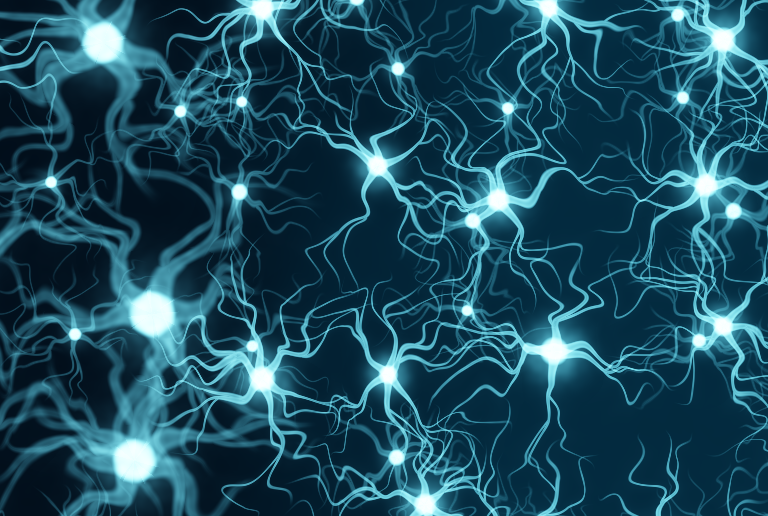
Give the GLSL for this background, as a Shadertoy shader.

```glsl
// Glowing teal nerve cells with branching dendrites, in three depths of focus.

struct Layer {
    float cell;        // grid spacing, in canvas heights
    float soma;        // cell body radius, in grid units
    float width;       // dendrite half width at the root, in grid units
    float blur;        // edge softness, in grid units
    float brightness;
    vec2 density;      // share of filled cells at the left and right
    float seed;
};

const Layer NEAR = Layer(0.44, 0.095, 0.034, 0.018, 0.52, vec2(0.9, 0.0), 3.0);
const Layer MID  = Layer(0.30, 0.078, 0.016, 0.006, 1.20, vec2(0.25, 0.85), 17.0);
const Layer FAR  = Layer(0.21, 0.066, 0.016, 0.012, 0.40, vec2(0.25, 0.6), 41.0);

const vec2 GRID_ORIGIN = vec2(0.0, -0.14);
const vec3 SHADE_LEFT  = vec3(0.004, 0.052, 0.100);
const vec3 SHADE_RIGHT = vec3(0.012, 0.165, 0.245);
const vec3 GLOW_TINT   = vec3(0.52, 1.38, 1.65);
const int ARMS = 6;
const int STRANDS = 3;       // a stem and its two forks
const float REACH = 1.05;    // furthest lit distance from a cell body, in grid units
const float WARP = 0.17;
const float WOBBLE = 0.16;
const float FORK_SPREAD = 0.85;
const float GLOW = 0.05;
const float TAU = 6.28319;

float hash(vec2 p) {
    vec3 q = fract(p.xyx * 0.1031);
    q += dot(q, q.yzx + 33.33);
    return fract((q.x + q.y) * q.z);
}

float slopeAt(vec2 corner, vec2 offset) {
    float a = TAU * hash(corner);
    return dot(vec2(cos(a), sin(a)), offset);
}

float gradientNoise(vec2 p) {
    vec2 i = floor(p), f = p - i;
    vec2 u = f * f * f * (f * (f * 6.0 - 15.0) + 10.0);
    vec2 e = vec2(1.0, 0.0);
    return mix(mix(slopeAt(i, f), slopeAt(i + e, f - e), u.x),
               mix(slopeAt(i + e.yx, f - e.yx), slopeAt(i + 1.0, f - 1.0), u.x), u.y);
}

// Gradient noise along a line: value and derivative
vec2 wobble(float x, float frequency, float seed) {
    float i = floor(x * frequency), f = x * frequency - i;
    float a = 4.0 * hash(vec2(i, seed)) - 2.0;
    float b = 4.0 * hash(vec2(i + 1.0, seed)) - 2.0;
    float u = f * f * (3.0 - 2.0 * f);
    float rise = b * (f - 1.0) - a * f;
    float slope = mix(a, b, u) + 6.0 * f * (1.0 - f) * rise;
    return WOBBLE * vec2(a * f + u * rise, slope * frequency);
}

// One dendrite growing along +x; paths hold offset and slope
float dendrite(vec2 q, float seed, float width, float blur) {
    float len = mix(0.5, 0.95, hash(vec2(seed, 47.0)));
    if (q.x > len) return 0.0;
    float along = q.x / len;
    float bend = (hash(vec2(seed, 5.0)) - 0.5) * 0.6;
    vec2 stem = bend * vec2(q.x * q.x, 2.0 * q.x)
              + wobble(q.x, 4.0, seed) * smoothstep(0.0, 0.3, q.x);
    float root = 1.0 + 2.0 * exp(-q.x * 10.0);
    float light = 0.0;
    for (int k = 0; k < STRANDS; k++) {
        vec2 path = stem;
        float w = width * mix(1.0, 0.2, along) * root;
        if (k > 0) {
            float fork = float(k);
            float t = q.x - len * mix(0.15, 0.6, hash(vec2(seed, fork)));
            if (t < 0.0) continue;
            float side = k == 1 ? 1.0 : -1.0;
            float flare = 1.0 / (1.0 + 1.5 * t);
            path += side * FORK_SPREAD * flare * vec2(t, flare);
            path += wobble(q.x, 5.5, seed + 9.3 * fork) * smoothstep(0.0, 0.25, t);
            w *= 0.65;
        }
        float d = abs(q.y - path.x) * inversesqrt(1.0 + path.y * path.y);
        float tube = 1.0 - smoothstep(w - blur, w + blur, d);
        tube *= mix(0.75, 1.1, smoothstep(0.0, w, d)) * mix(1.15, 0.4, along);
        float halo = GLOW * exp(-d / (width * 2.5)) * smoothstep(0.0, 0.15, q.x);
        light = max(light, tube + halo * (1.0 - along));
    }
    return light * (1.0 - smoothstep(0.8, 1.0, along));
}

// Light of one layer of scattered nerve cells
float neurons(vec2 uv, Layer layer) {
    vec2 p = (uv - GRID_ORIGIN) / layer.cell;
    vec2 shift = WARP * vec2(gradientNoise(p * 2.6 + layer.seed),
                             gradientNoise(p * 2.6 - layer.seed - 7.7));
    float blur = max(layer.blur, 0.7 / (iResolution.y * layer.cell));
    float light = 0.0;
    for (int n = 0; n < 9; n++) {
        vec2 id = floor(p) + vec2(n % 3, n / 3) - 1.0;
        vec2 key = id + layer.seed;
        vec2 center = id + 0.2 + 0.6 * vec2(hash(key + 11.0), hash(key + 23.0));
        vec2 d = p - center;
        float reach = length(d);
        if (reach > REACH) continue;
        float column = center.x * layer.cell + GRID_ORIGIN.x;
        float keep = mix(layer.density.x, layer.density.y, smoothstep(0.35, 0.55, column));
        if (hash(key + 57.0) >= keep) continue;

        // Cell body and its halo
        float size = mix(0.75, 1.15, hash(key + 71.0));
        float r = reach / (layer.soma * size);
        light += layer.brightness * 0.6 * exp(-r * r * 0.3);
        light += 3.2 * (1.0 - smoothstep(0.6, 1.15, r));

        // Dendrites all around it
        d += shift * smoothstep(0.05, 0.35, reach);
        float edge = 1.0 - smoothstep(0.9, 1.0, reach / REACH);
        float spin = hash(key + 83.0);
        for (int i = 0; i < ARMS; i++) {
            float seed = 150.0 * spin + 7.37 * float(i);
            float a = TAU * (spin + (float(i) + 0.7 * hash(vec2(seed, 31.0))) / float(ARMS));
            vec2 dir = vec2(cos(a), sin(a));
            vec2 q = vec2(dot(d, dir), dir.x * d.y - dir.y * d.x);
            if (q.x < 0.0 || abs(q.y) > 0.12 + 0.7 * q.x) continue;
            light += layer.brightness * edge * dendrite(q, seed, layer.width * size, blur);
        }
    }
    return light;
}

void mainImage(out vec4 fragColor, in vec2 fragCoord) {
    vec2 uv = fragCoord / iResolution.y;
    float haze = uv.x + 0.35 * gradientNoise(uv * 2.3 + 4.0);
    vec3 color = mix(SHADE_LEFT, SHADE_RIGHT, smoothstep(0.15, 1.15, haze));
    float light = neurons(uv, NEAR) + neurons(uv, MID) + neurons(uv, FAR);
    light *= 1.0 + 0.35 * gradientNoise(uv * 45.0);
    fragColor = vec4(1.0 - (1.0 - color) * exp(-light * GLOW_TINT), 1.0);
}
```
